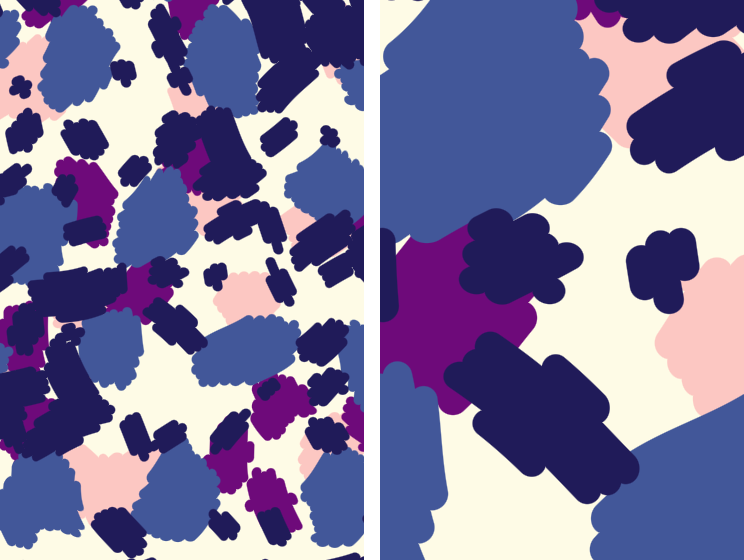
Left, the full canvas; right, a detail of the centre.
Reproduce this pattern procedurally as a WebGL 1 fragment shader.

```glsl
precision highp float;
// Abstract marker-stroke camouflage: scalloped blobs and dashes layered on cream.

uniform vec2 u_resolution;

const float PATCH_CELL = 0.25;
const float DASH_CELL = 0.09;

struct Patch {
  vec2 center;
  vec2 axes;    // half length along and across the strokes
  float angle;
};

vec2 hash2(vec2 p) {
  vec2 q = vec2(dot(p, vec2(127.1, 311.7)), dot(p, vec2(269.5, 183.3)));
  return fract(sin(q) * 43758.55);
}

vec2 rotate(vec2 p, float angle) {
  float c = cos(angle), s = sin(angle);
  return vec2(c * p.x + s * p.y, c * p.y - s * p.x);
}

// Strokes lean either gently up or steeply down
float strokeAngle(vec2 h) {
  return (h.x < 0.5 ? 0.6 : -1.1) + 0.8 * (h.y - 0.5);
}

// Distance to a blob filled with parallel round-ended strokes
float strokeBlob(vec2 p, vec2 axes, float seed) {
  const float pitch = 0.0125;
  const float radius = 0.009;
  p += 0.13 * axes.y * sin(p.yx * 30.0 + seed * 40.0);
  float row = floor(p.y / pitch + 0.5);
  float d = 1.0;
  for (int k = -1; k <= 1; k++) {
    float i = row + float(k);
    float t = abs(i * pitch / axes.y);
    if (t >= 1.0) continue;
    float reach = max(axes.x * sqrt(1.0 - pow(t, 2.1)) - radius, 0.0);
    float sway = 0.18 * axes.y * sin(i * 0.7 + seed * 60.0);
    vec2 ends = 0.014 * (hash2(vec2(i, seed * 91.0)) - 0.5);
    float left = sway - reach + ends.x;
    float right = max(sway + reach + ends.y, left);
    vec2 q = vec2(p.x - clamp(p.x, left, right), p.y - i * pitch);
    d = min(d, length(q) - radius);
  }
  return d;
}

// Large patch of a staggered cell, pushed from its anchor in a random direction
Patch largePatch(vec2 cell, float seed, float push, float size) {
  vec2 h = hash2(cell + seed);
  float direction = 6.2832 * hash2(cell - seed).x;
  vec2 anchor = cell + 0.3 + 0.4 * hash2(cell + 3.7);
  anchor.x += 0.5 * mod(cell.y, 2.0) - 0.25;
  return Patch(anchor * PATCH_CELL + push * vec2(cos(direction), sin(direction)),
               size * mix(vec2(0.066, 0.052), vec2(0.106, 0.085), h),
               strokeAngle(hash2(cell + seed + 8.3)));
}

float patchLayer(vec2 p, float seed, float push, float size) {
  float d = 1.0;
  for (int y = -1; y <= 1; y++) {
    for (int x = -1; x <= 1; x++) {
      vec2 cell = floor(p / PATCH_CELL) + vec2(x, y);
      Patch s = largePatch(cell, seed, push, size);
      vec2 q = rotate(p - s.center, s.angle);
      d = min(d, strokeBlob(q, s.axes, hash2(cell + seed + 1.9).x));
    }
  }
  return d;
}

// Approximate room between a point and the nearest blue patch
float roomAround(vec2 p) {
  float room = 1.0;
  for (int y = -1; y <= 1; y++) {
    for (int x = -1; x <= 1; x++) {
      Patch s = largePatch(floor(p / PATCH_CELL) + vec2(x, y), 1.0, 0.0, 0.93);
      vec2 q = rotate(p - s.center, s.angle);
      float k = length(q / s.axes);
      room = min(room, length(q) * (1.0 - 1.0 / max(k, 0.01)));
    }
  }
  return room;
}

// Navy blobs and dashes sized to fit the gaps between blue patches
float dashLayer(vec2 p) {
  float d = 1.0;
  for (int y = -1; y <= 1; y++) {
    for (int x = -1; x <= 1; x++) {
      vec2 cell = floor(p / DASH_CELL) + vec2(x, y);
      vec2 center = (cell + 0.28 + 0.44 * hash2(cell + 5.1)) * DASH_CELL;
      if (distance(p, center) > 0.11 || hash2(cell + 41.9).x < 0.12) continue;
      float room = roomAround(center);
      if (room < 0.012) continue;
      vec2 h = hash2(cell + 17.3);
      float across = min(mix(0.014, 0.052, pow(h.x, 1.3)), room);
      float along = min(across * mix(1.0, 3.2, h.y * h.y) + 0.004, 0.085);
      vec2 q = rotate(p - center, strokeAngle(hash2(cell + 29.7)));
      d = min(d, strokeBlob(q, vec2(along, across), h.x));
    }
  }
  return d;
}

float coverage(float d) {
  return clamp(0.5 - d * u_resolution.y / 1.3, 0.0, 1.0);
}

void main() {
  vec2 p = gl_FragCoord.xy / u_resolution.y;
  vec3 color = vec3(0.995, 0.985, 0.9);
  color = mix(color, vec3(0.99, 0.78, 0.76), coverage(patchLayer(p, 21.0, 0.08, 0.82)));
  color = mix(color, vec3(0.43, 0.04, 0.48), coverage(patchLayer(p, 47.0, 0.115, 0.7)));
  color = mix(color, vec3(0.26, 0.34, 0.6), coverage(patchLayer(p, 1.0, 0.0, 0.93)));
  color = mix(color, vec3(0.125, 0.105, 0.35), coverage(dashLayer(p)));
  gl_FragColor = vec4(color, 1.0);
}
```
